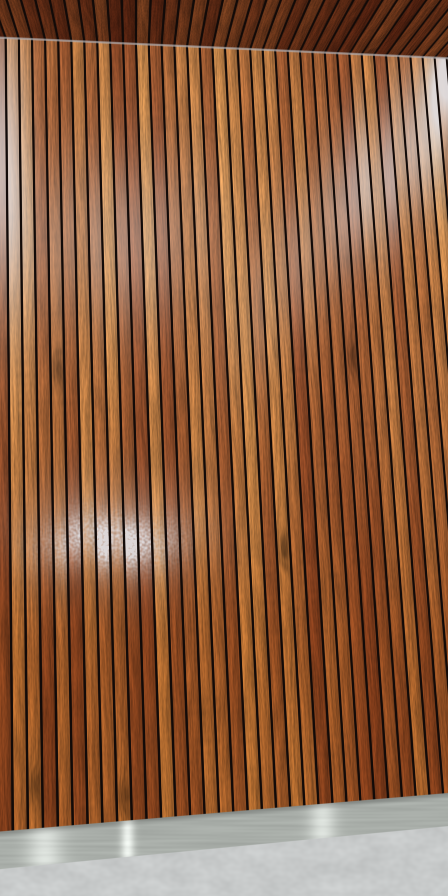
Write a Shadertoy shader that draws this texture.

```glsl
#define SLATS 31.5
#define SLAT_CROWDING 1.6
#define GAP_WIDTH 0.17
#define LEAN 0.015
#define FAN 0.15
#define CEILING_FAN 2.5
#define RED_WOOD vec3(0.53, 0.27, 0.14)
#define HONEY_WOOD vec3(0.74, 0.49, 0.26)
#define GAP_COLOR vec3(0.07, 0.04, 0.03)
#define SHEEN_COLOR vec3(0.88, 0.87, 0.88)
#define METAL vec3(0.66, 0.68, 0.66)
#define FLOOR_COLOR vec3(0.78, 0.79, 0.79)

float hash(vec2 p) {
    return fract(sin(dot(p, vec2(127.1, 311.7))) * 43758.55);
}

vec2 gradient(vec2 cell) {
    float angle = 6.2832 * hash(cell);
    return vec2(cos(angle), sin(angle));
}

float noise(vec2 p) {
    vec2 i = floor(p), f = fract(p);
    vec2 w = f * f * f * (f * (f * 6.0 - 15.0) + 10.0);
    vec2 e = vec2(0.0, 1.0);
    float low = mix(dot(gradient(i), f), dot(gradient(i + e.yx), f - e.yx), w.x);
    float high = mix(dot(gradient(i + e), f - e), dot(gradient(i + e.yy), f - e.yy), w.x);
    return mix(low, high, w.y);
}

float blob(vec2 p, vec2 center, vec2 radius) {
    vec2 q = (p - center) / radius;
    return exp(-dot(q, q));
}

float above(float y, float edge) {
    float soft = 0.8 / iResolution.y;
    return smoothstep(edge - soft, edge + soft, y);
}

// Running slat number; its fraction is the position across one slat
float slatCoord(float x, float depth) {
    float d = depth - 0.5;
    float x0 = (x - d * LEAN) / (1.0 + d * FAN);
    return x0 * (SLATS + SLAT_CROWDING * x0) + 0.34;
}

float slatMask(float coord) {
    float soft = 0.6 * fwidth(coord);
    float edge = 0.5 - 0.5 * GAP_WIDTH;
    return 1.0 - smoothstep(edge - soft, edge + soft, abs(fract(coord) - 0.5));
}

vec3 wood(float coord, float depth) {
    float id = floor(coord), s = fract(coord);
    float tone = hash(vec2(id, 3.0)) + 0.5 * noise(vec2(id * 7.3, depth * 3.0));

    // Knots on a few slats bend and darken the grain
    float knotDepth = hash(vec2(id, 11.0));
    vec2 q = vec2(s - 0.5, (depth - knotDepth) * 22.0);
    float knot = step(0.8, hash(vec2(id, 19.0))) * exp(-5.0 * dot(q, q));

    float bend = noise(vec2(s * 0.8 + id * 9.7, depth * 6.0));
    float figure = sin(6.2832 * (s * 2.0 + 2.5 * bend + 1.2 * knot));
    float fiber = noise(vec2(s * 8.0 + id * 13.1, depth * 22.0));
    float pores = noise(vec2(s * 14.0 + id * 5.3, depth * 130.0));

    vec3 color = mix(RED_WOOD, HONEY_WOOD, clamp(tone, 0.0, 1.0));
    color *= 1.0 + 0.06 * figure + 0.22 * fiber + 0.12 * pores;
    color *= 1.0 - 0.3 * knot;
    return color * mix(1.06, 0.86, smoothstep(0.2, 0.9, s));
}

// Soft reflections of lamps and windows on the varnish
float sheen(vec2 uv, float id) {
    vec2 p = uv + vec2(0.0, 0.025 * (hash(vec2(id, 31.0)) - 0.5));
    float offBand = (p.y - 0.88 - 0.5 * (p.x - 1.0)) / 0.085;
    float glow = 0.65 * exp(-offBand * offBand) * smoothstep(0.4, 0.95, p.x);
    glow += 0.75 * blob(p, vec2(0.0, 0.82), vec2(0.06, 0.16));
    glow += 0.35 * blob(p, vec2(0.27, 0.74), vec2(0.25, 0.1));
    glow += 0.3 * blob(p, vec2(0.25, 0.41), vec2(0.2, 0.06));
    glow += 0.8 * blob(p, vec2(1.0, 0.91), vec2(0.04, 0.05));
    float speckle = 1.0 + 0.8 * noise(uv * vec2(150.0, 300.0));
    glow += 0.65 * speckle * blob(p, vec2(0.25, 0.4), vec2(0.13, 0.028));
    return clamp(glow * (0.7 + 0.5 * hash(vec2(id, 23.0))), 0.0, 0.95);
}

void mainImage(out vec4 fragColor, in vec2 fragCoord) {
    vec2 uv = fragCoord / iResolution.xy;
    float wallTop = mix(0.958, 0.935, uv.x);
    float wallBase = mix(0.072, 0.115, uv.x);
    float floorEdge = mix(0.030, 0.078, uv.x);

    // Wall: redder and darker towards the base
    float depth = 1.0 - uv.y;
    float coord = slatCoord(uv.x, depth);
    vec3 wall = wood(coord, depth);
    wall *= mix(vec3(1.05, 1.08, 1.12), vec3(0.92, 0.84, 0.70), smoothstep(0.35, 0.8, depth));
    wall = mix(wall, SHEEN_COLOR, sheen(uv, floor(coord)));
    wall = mix(GAP_COLOR, wall, slatMask(coord));

    // Ceiling: slats spread outwards above the junction
    float rise = max(uv.y - wallTop, 0.0);
    float spreadX = 0.3 + (uv.x - 0.3) / (1.0 + CEILING_FAN * rise);
    float ceilCoord = slatCoord(spreadX, 1.0 - wallTop);
    vec3 ceiling = wood(ceilCoord, rise * 3.0) * vec3(0.58, 0.46, 0.42);
    ceiling = mix(GAP_COLOR, ceiling, slatMask(ceilCoord));

    // Brushed metal skirting with narrow reflections
    float shine = blob(uv, vec2(0.285, 0.065), vec2(0.015, 0.06))
        + 0.7 * blob(uv, vec2(0.1, 0.05), vec2(0.04, 0.06))
        + 0.7 * blob(uv, vec2(0.72, 0.08), vec2(0.03, 0.06));
    vec3 metal = METAL * (1.0 + 0.08 * noise(uv * vec2(5.0, 300.0))) + 0.28 * shine;
    metal *= mix(0.8, 1.0, smoothstep(0.0, 0.008, wallBase - uv.y));

    // Stone floor
    float mottle = noise(uv * vec2(14.0, 50.0)) + 0.6 * noise(uv * vec2(60.0, 160.0));
    vec3 color = FLOOR_COLOR * (1.0 + 0.06 * mottle);

    color = mix(color, metal, above(uv.y, floorEdge));
    color = mix(color, wall, above(uv.y, wallBase));
    color = mix(color, ceiling, above(uv.y, wallTop));

    // Thin pale trim where wall meets ceiling
    float trim = 1.0 - above(abs(uv.y - wallTop), 0.0012);
    color = mix(color, SHEEN_COLOR * 0.8, 0.7 * trim);
    fragColor = vec4(clamp(color, 0.0, 1.0), 1.0);
}
```
